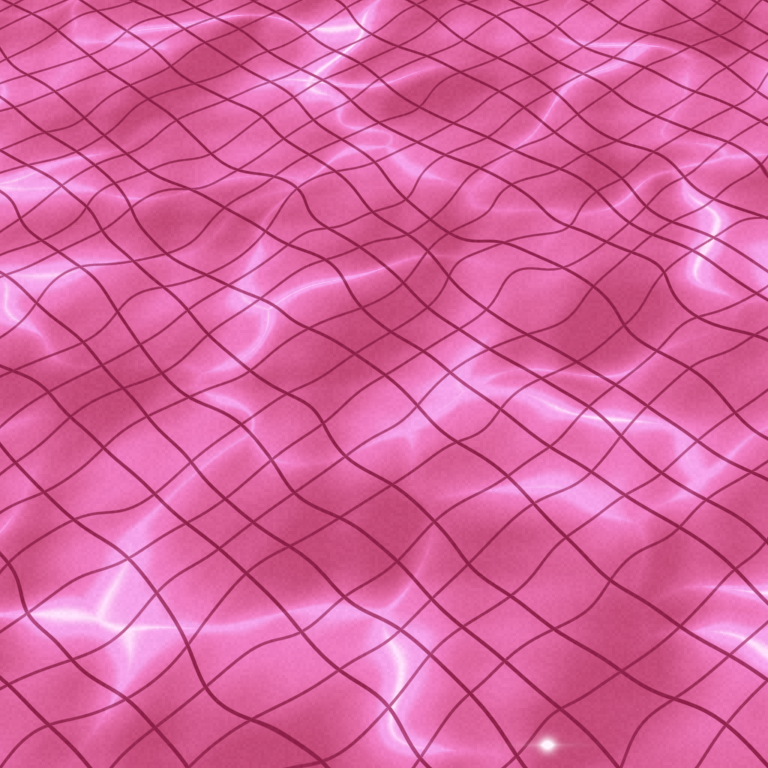
Reproduce this texture procedurally as a WebGL 1 fragment shader.

```glsl
precision highp float;
uniform vec2 u_resolution;

#define HORIZON 2.4
#define TILES vec2(16.8, 18.6)
#define SKEW vec2(2.45, -2.8)
#define SWELL 0.024
#define LINE_WIDTH 0.0052
#define SHADE vec3(0.77, 0.29, 0.475)
#define ROSE vec3(0.88, 0.40, 0.63)
#define PINK vec3(0.94, 0.48, 0.75)
#define GLOW vec3(0.965, 0.63, 0.91)
#define GROUT vec3(0.55, 0.12, 0.28)
#define LIT_GROUT vec3(0.69, 0.26, 0.48)

vec2 hash2(vec2 c) {
  return fract(sin(vec2(dot(c, vec2(127.1, 311.7)), dot(c, vec2(269.5, 183.3)))) * 43758.5);
}

// Pool floor seen in perspective
vec2 floorPlane(vec2 p) {
  return vec2(p.x - 0.5, 1.0) / (HORIZON - p.y);
}

// Floor coordinates scaled to about one unit per canvas at the near edge
vec2 waterPlane(vec2 p) {
  return floorPlane(p) * vec2(HORIZON, HORIZON * HORIZON);
}

// Refraction offset: layered sines, strongest along one crest
vec2 ripple(vec2 p) {
  vec2 q = waterPlane(p);
  vec2 offset = vec2(0.0);
  float freq = 13.0, amp = 1.0, angle = 0.6;
  for (int i = 0; i < 5; i++) {
    vec2 dir = vec2(cos(angle), sin(angle));
    float bend = 1.2 * sin(dot(q, vec2(-dir.y, dir.x)) * freq * 0.4 + angle);
    offset += dir * amp * sin(dot(q, dir) * freq + bend + 1.7 * float(i));
    freq *= 1.35;
    amp *= 0.7;
    angle += 2.1;
  }
  float depth = (HORIZON - p.y) / HORIZON;
  float crest = (p.y - 0.69) / 0.08;
  return offset * SWELL * depth * depth * (1.0 + 0.9 * exp(-crest * crest));
}

vec2 tileCoord(vec2 p) {
  vec2 g = floorPlane(p + ripple(p));
  return TILES * (g.x + SKEW * g.y);
}

// Joint coverage, with width kept even by the local slope of the grid
float groutMask(vec2 p, float pixel) {
  float e = 0.001;
  vec2 t = tileCoord(p);
  vec2 dx = (tileCoord(p + vec2(e, 0.0)) - t) / e;
  vec2 dy = (tileCoord(p + vec2(0.0, e)) - t) / e;
  vec2 slope = max(sqrt(dx * dx + dy * dy), 6.0);
  vec2 dist = abs(fract(t) - 0.5) / slope;
  vec2 halfWidth = 0.5 * LINE_WIDTH * vec2(1.0, 0.78) * (HORIZON - p.y) / HORIZON;
  float feather = max(0.7 * pixel, 0.0012);
  vec2 cover = 1.0 - smoothstep(halfWidth - feather, halfWidth + feather, dist);
  return max(cover.x, 0.85 * cover.y);
}

// Cellular noise: gap between the two nearest points, zero on cell borders
float cellBorder(vec2 p) {
  vec2 cell = floor(p);
  float nearest = 8.0, second = 8.0;
  for (int y = -1; y <= 1; y++) {
    for (int x = -1; x <= 1; x++) {
      vec2 c = cell + vec2(float(x), float(y));
      float d = length(c + 0.1 + 0.8 * hash2(c) - p);
      second = min(second, max(nearest, d));
      nearest = min(nearest, d);
    }
  }
  return second - nearest;
}

// Brightness of the floor: broad swells, fine wisps and a tilted caustic web
float waterLight(vec2 p) {
  vec2 q = waterPlane(p);
  vec2 r = vec2(0.88 * q.x + 0.47 * q.y, 0.88 * q.y - 0.47 * q.x);
  float swell = 0.5 * sin(r.y * 17.0 + 1.6 * sin(r.x * 6.0))
              + 0.4 * sin(r.x * 11.0 + 2.0 * sin(r.y * 8.0) + 2.0)
              + 0.3 * sin(r.x * 23.0 - r.y * 29.0 + 1.5 * sin(r.x * 15.0));
  float wisps = sin(r.y * 62.0 + 3.0 * sin(r.x * 9.0)) * sin(r.x * 19.0 + 2.0 * sin(r.y * 14.0));
  vec2 web = r * vec2(2.3, 3.5);
  web += 0.14 * sin(web.yx * 4.3 + vec2(0.5, 2.1)) + 0.05 * sin(web.yx * 11.0 + 1.0);
  float border = cellBorder(web);
  float focus = 0.55 + 0.3 * sin(r.x * 9.0 + 2.0 * sin(r.y * 5.0)) + 0.2 * sin(r.y * 13.0 - r.x * 7.0);
  float haze = exp(-border * 5.0) * focus;
  float streak = exp(-border * 22.0) * focus * focus;
  return 0.18 + 0.32 * swell + 0.07 * wisps + 0.85 * haze + 0.5 * streak;
}

vec3 waterColor(float light) {
  vec3 col = mix(SHADE, ROSE, smoothstep(-0.1, 0.4, light));
  col = mix(col, PINK, smoothstep(0.3, 0.62, light));
  col = mix(col, GLOW, smoothstep(0.6, 0.9, light));
  return mix(col, vec3(1.0, 0.87, 0.98), smoothstep(1.0, 1.6, light));
}

void main() {
  vec2 p = gl_FragCoord.xy / u_resolution;
  float pixel = 1.0 / min(u_resolution.x, u_resolution.y);

  // Lit floor and joints
  float light = waterLight(p);
  vec3 col = waterColor(light);
  vec3 joint = mix(GROUT, LIT_GROUT, smoothstep(0.3, 1.1, light));
  col = mix(col, joint, 0.96 * groutMask(p, pixel));

  // Fine grain
  col += 0.03 * (hash2(floor(p * 256.0)).x - 0.5);

  // Sun glint near the front edge
  vec2 d = p - vec2(0.713, 0.03);
  float glint = exp(-dot(d, d) * 9000.0) + 0.5 * exp(-abs(d.y) * 250.0 - abs(d.x) * 45.0);
  col = mix(col, vec3(1.0, 0.95, 0.99), min(glint, 1.0));

  gl_FragColor = vec4(clamp(col, 0.0, 1.0), 1.0);
}
```
